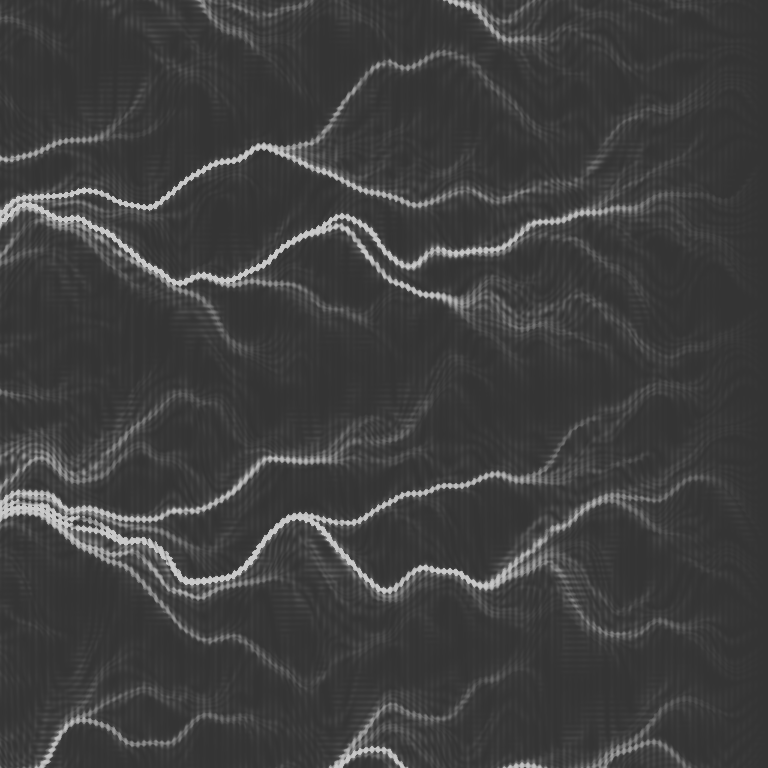
Write a Shadertoy shader that draws this background.

```glsl
#define FIELD_SCALE 17.0
#define STEEPNESS 0.74
#define LAYERS 6
#define STEP 0.006
#define STEPS 168
#define THREAD_WIDTH 0.0062
#define BEADS 128.0
#define ROWS 72.0
#define EXPOSURE 0.37
#define GROUND 0.203
#define GLOW 0.795

const float TAU = 6.2831853;

// Slope of the flow at one x and four heights: layered, warped sines
vec4 flowSlope(float x, vec4 y) {
    vec4 u = vec4(x * FIELD_SCALE + 2.3);
    vec4 v = y * FIELD_SCALE + 0.7;
    vec4 sum = vec4(0.0);
    float gain = STEEPNESS;
    for (int i = 0; i < LAYERS; i++) {
        sum += gain * sin(v + 1.3 * sin(u + float(i)));
        vec4 turned = 0.6 * u - 0.8 * v;
        v = 1.44 * (0.8 * u + 0.6 * v) + 1.9;
        u = 1.44 * turned + 4.1;
        gain *= 0.8;
    }
    return sum;
}

// Contrast of seed rows, fading once the flow squeezes them together
float rowContrast(float row, float spread) {
    return exp(-0.6 * pow(spread * ROWS, 2.0)) * cos(TAU * ROWS * row);
}

// Area of upstream seeds that drains through a small bead at p
float streamDensity(vec2 p) {
    // Beads follow the main direction of the thread
    float slope = flowSlope(p.x, vec4(p.y)).x;
    float rise = slope * slope;
    float bead = mix(cos(TAU * BEADS * p.x), cos(TAU * BEADS * p.y),
                     smoothstep(0.8, 3.0, rise));
    float halfWidth = 0.5 * THREAD_WIDTH * (1.0 + 0.36 * bead) * sqrt(1.0 + rise);

    // Four paths bound a soft-edged bundle, followed upstream to the right
    vec4 y = p.y + halfWidth * vec4(-1.0, -0.65, 0.65, 1.0);
    float x = p.x;
    float area = 0.0;
    vec2 nearRow = vec2(p.y, 0.0);
    vec2 farRow = nearRow;
    for (int i = 0; i < STEPS; i++) {
        if (x >= 1.0) break;
        float span = min(STEP, 1.0 - x);
        area += 0.5 * (abs(y.w - y.x) + abs(y.z - y.y)) * span;
        y += flowSlope(x, y) * span;
        x += span;
        vec2 row = vec2(0.5 * (y.y + y.z), abs(y.w - y.x));
        if (i < 9) nearRow = row;
        if (i < 24) farRow = row;
    }

    float rows = 1.0 + 0.55 * rowContrast(nearRow.x, nearRow.y)
                     + 0.4 * rowContrast(farRow.x, farRow.y);
    return area / THREAD_WIDTH * rows * (1.0 + 0.3 * bead);
}

void mainImage(out vec4 fragColor, in vec2 fragCoord) {
    vec2 p = fragCoord / iResolution.xy;
    float light = 1.0 - exp(-EXPOSURE * streamDensity(p));
    fragColor = vec4(vec3(mix(GROUND, GLOW, light)), 1.0);
}
```
